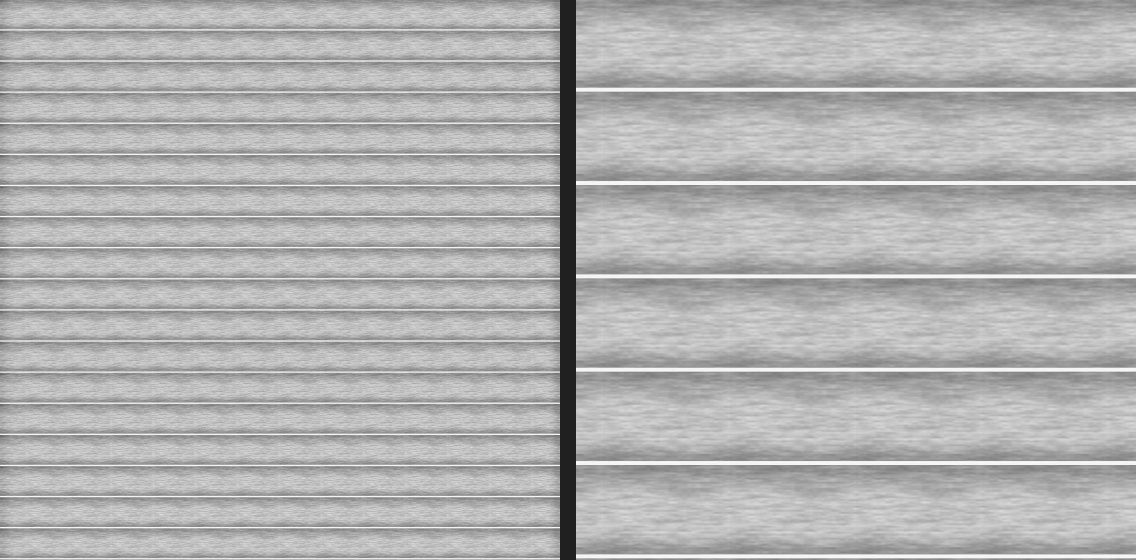
Left: the whole. Right: its middle third, enlarged.
This texture is drawn by a Shadertoy shader. Its source:

```glsl
// Horizontal brushed-metal slats with shaded edges, divided by thin bright gaps.

const float SLATS       = 18.0;    // slats down the canvas
const float GAP_CENTER  = 0.039;   // gap position within one repeat, from below
const float GAP_WIDTH   = 0.043;   // gap thickness as a share of one repeat
const float GRAIN_TILE  = 0.0752;  // width of the repeating grain swatch
const float GRAIN_DEPTH = 0.24;    // contrast of the brushed grain
const float PATCH_DEPTH = 0.04;    // contrast of the broad cloudy patches
const float SEAM_SHADE  = 0.012;   // faint step where swatches meet
const float SIDE_WIDTH  = 0.022;   // reach of the shading at left and right
const float SIDE_SHADE  = 0.09;
const vec3 GAP_COLOR    = vec3(0.96);
const vec3 EDGE_COLOR   = vec3(0.555);
const vec3 FACE_COLOR   = vec3(0.757);

float hash(vec2 p) {
    vec3 q = fract(vec3(p.xyx) * 0.1031);
    q += dot(q, q.yzx + 33.33);
    return fract((q.x + q.y) * q.z);
}

// Smooth noise over the unit square that wraps from left to right
float wrappedNoise(vec2 p, vec2 cells, float seed) {
    p *= cells;
    vec2 cell = floor(p);
    vec2 f = fract(p);
    f = f * f * (3.0 - 2.0 * f);
    float x0 = mod(cell.x, cells.x) + seed;
    float x1 = mod(cell.x + 1.0, cells.x) + seed;
    float y0 = cell.y + seed;
    float low  = mix(hash(vec2(x0, y0)), hash(vec2(x1, y0)), f.x);
    float high = mix(hash(vec2(x0, y0 + 1.0)), hash(vec2(x1, y0 + 1.0)), f.x);
    return mix(low, high, f.y);
}

// Fine horizontal streaks, centred on zero
float brushedGrain(vec2 p) {
    float longStreaks  = wrappedNoise(p, vec2(5.0, 41.0), 7.0);
    float shortStreaks = wrappedNoise(p, vec2(11.0, 45.0), 61.0);
    float specks       = wrappedNoise(p, vec2(28.0, 43.0), 139.0);
    return 0.4 * longStreaks + 0.38 * shortStreaks + 0.22 * specks - 0.5;
}

// 0 at the shaded rims of a slat, 1 on its lit face; h runs upward
float slatLight(float h) {
    float fromTop = 1.0 - h;
    return smoothstep(-0.05, 0.45, fromTop) * (1.0 - smoothstep(0.74, 1.03, fromTop));
}

void mainImage(out vec4 fragColor, in vec2 fragCoord) {
    vec2 uv = fragCoord / iResolution.xy;
    float pixel = SLATS / iResolution.y;

    // Height within the slat, measured from the upper edge of the gap below
    float gapTop = GAP_CENTER + 0.5 * GAP_WIDTH;
    float height = min(fract(uv.y * SLATS - gapTop) / (1.0 - GAP_WIDTH), 1.0);

    // Shaded face with the same grain on every slat
    vec3 color = mix(EDGE_COLOR, FACE_COLOR, slatLight(height));
    vec2 swatch = vec2(fract((uv.x - 0.5) / GRAIN_TILE), height);
    color += GRAIN_DEPTH * brushedGrain(swatch);
    color += PATCH_DEPTH * (wrappedNoise(swatch, vec2(3.0, 5.0), 211.0) - 0.5);
    color += SEAM_SHADE * (swatch.x - 0.5);

    // Darkened left and right ends
    float side = min(uv.x, 1.0 - uv.x);
    color -= SIDE_SHADE * (1.0 - smoothstep(0.0, SIDE_WIDTH, side));

    // Bright gap, smoothed over one pixel
    float gapDistance = abs(fract(uv.y * SLATS - GAP_CENTER + 0.5) - 0.5);
    float gap = clamp((0.5 * GAP_WIDTH - gapDistance) / pixel + 0.5, 0.0, 1.0);
    fragColor = vec4(mix(color, GAP_COLOR, gap), 1.0);
}
```
